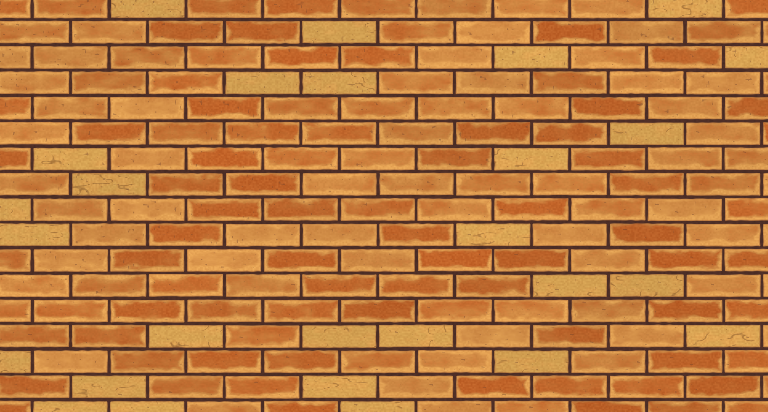
Reproduce this texture procedurally as a WebGL 2 fragment shader.

```glsl
#version 300 es
precision highp float;
// Running-bond wall of long orange bricks in dark mortar, ten bricks across.
// Each brick is a rounded box with a pale rim, a rusty core that varies by
// brick, fine grain and pits; about one in ten is plain sand with cracks.

uniform vec2 u_resolution;
out vec4 fragColor;

float hash(vec2 p) {
    return fract(sin(dot(p, vec2(127.1, 311.7))) * 43758.5453);
}

float noise(vec2 p) {
    vec2 i = floor(p), f = fract(p);
    f = f * f * (3.0 - 2.0 * f);
    return mix(mix(hash(i), hash(i + vec2(1, 0)), f.x),
               mix(hash(i + vec2(0, 1)), hash(i + vec2(1, 1)), f.x), f.y);
}

float fbm(vec2 p) {
    float sum = 0.0, gain = 0.533;
    for (int i = 0; i < 4; i++) {
        sum += gain * noise(p);
        p = p * 2.03 + 17.3;
        gain *= 0.5;
    }
    return sum;
}

float roundedBox(vec2 p, vec2 halfSize, float radius) {
    vec2 q = abs(p) - halfSize + radius;
    return length(max(q, 0.0)) + min(max(q.x, q.y), 0.0) - radius;
}

vec3 brickColor(vec2 local, vec2 id, float depth) {
    const vec3 rim = vec3(0.89, 0.635, 0.33);
    const vec3 clay = vec3(0.81, 0.54, 0.27);
    const vec3 rust = vec3(0.75, 0.41, 0.18);
    const vec3 sand = vec3(0.83, 0.63, 0.32);
    const vec3 pit = vec3(0.44, 0.26, 0.17);

    vec2 q = local + id * vec2(7.31, 3.77);
    float cloud = fbm(q * vec2(5.0, 9.0));
    float grain = noise(q * 48.0) - 0.5;
    float burn = hash(id + 4.7);

    // Rusty core, strongest above the middle, fading to the pale rim
    float core = smoothstep(0.005, 0.085, depth + (cloud - 0.5) * 0.09 + local.y * 0.16);
    float fired = core * (0.35 + 0.8 * burn) + (cloud - 0.5) * 0.6 + grain * 0.22;
    vec3 color = mix(rim, clay, smoothstep(0.05, 0.45, fired));
    color = mix(color, rust, smoothstep(0.4, 0.95, fired));
    color = mix(color, vec3(0.74, 0.35, 0.13), 0.5 * smoothstep(0.8, 1.2, fired));

    // Plain sand bricks with thin broken cracks
    if (hash(id + 19.3) < 0.1) {
        float vein = abs(noise(q * vec2(6.0, 14.0)) - 0.5);
        float crack = (1.0 - smoothstep(0.01, 0.06, vein)) * smoothstep(0.5, 0.65, cloud);
        color = mix(sand, rim, smoothstep(0.35, 0.7, cloud) * 0.5);
        color = mix(color, vec3(0.58, 0.40, 0.20), crack * 0.6);
    }

    // Grain, pits and a small shift of tone per brick
    color += grain * vec3(0.07, 0.08, 0.06);
    float pits = smoothstep(0.86, 0.96, noise(q * 31.0 + 5.0)) * smoothstep(0.01, 0.05, depth);
    color = mix(color, pit, pits * 0.4);
    return color * (0.97 + 0.06 * hash(id + 8.1));
}

void main() {
    const float rowHeight = 0.33;
    float pixel = 10.0 / u_resolution.x;
    vec2 p = vec2(gl_FragCoord.x, u_resolution.y - gl_FragCoord.y) * pixel;

    // Brick grid, counted from the top, odd rows shifted by half a brick
    float row = p.y / rowHeight + 0.23;
    float column = p.x - 0.42 - 0.5 * mod(floor(row), 2.0);
    vec2 id = floor(vec2(column, row));
    vec2 local = vec2(fract(column) - 0.5, (0.5 - fract(row)) * rowHeight);

    // Slightly ragged outline and uneven joints
    float ragged = (noise(p * 14.0) - 0.5) * 0.008;
    vec2 shift = (vec2(hash(id + 2.3), hash(id + 6.9)) - 0.5) * 0.008;
    float d = roundedBox(local - shift, vec2(0.482, 0.146), 0.012) + ragged;

    vec3 mortar = vec3(0.30, 0.18, 0.15) * (0.92 + 0.16 * noise(p * 40.0));
    vec3 brick = brickColor(local, id, -d);
    // Darkened arris, heavier on the lower edge
    float edge = 1.0 - smoothstep(0.0, 0.022, -d);
    brick = mix(brick, vec3(0.58, 0.34, 0.19), edge * (local.y < 0.0 ? 0.6 : 0.4));

    float cover = 1.0 - smoothstep(-0.5 * pixel, 0.5 * pixel, d);
    fragColor = vec4(mix(mortar, brick, cover), 1.0);
}
```
